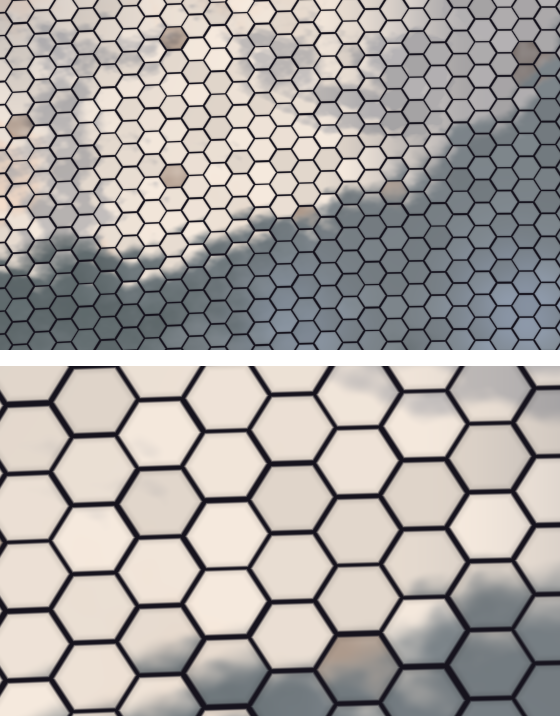
Top, the full canvas; bottom, a detail of the centre.
This pattern is drawn by a Shadertoy shader. Its source:

```glsl
const vec2 TILE_STEP = vec2(0.0629, 0.0656);   // column and row spacing, canvas heights
const vec2 GRID_ORIGIN = vec2(0.623, 0.537);
const vec2 ROW_BEND = vec2(0.06, -0.018);      // slope and curvature of the rows
const float GAP = 0.036;                       // half joint width, in row spacings
const float JITTER = 0.026;
const float SOFTNESS = 0.022;
const float TILE_TILT = 0.075;                 // how far each tile shifts its reflection
const float BULGE = 0.8;
const float STAINED_SHARE = 0.05;

const vec3 JOINT = vec3(0.085, 0.075, 0.115);
const vec3 CREAM = vec3(0.92, 0.875, 0.83);
const vec3 PEACH = vec3(0.93, 0.82, 0.74);
const vec3 PEARL = vec3(0.68, 0.67, 0.675);
const vec3 SLATE = vec3(0.47, 0.50, 0.52);
const vec3 DEEP_SLATE = vec3(0.37, 0.41, 0.42);
const vec3 SKY_BLUE = vec3(0.58, 0.63, 0.71);
const vec3 STAIN = vec3(0.74, 0.69, 0.66);

float hash(vec2 p) {
    return fract(sin(dot(p, vec2(127.1, 311.7))) * 43758.5453);
}

vec2 hash2(vec2 p) {
    return vec2(hash(p), hash(p + 19.7));
}

float noise(vec2 p) {
    vec2 i = floor(p), f = fract(p);
    f = f * f * (3.0 - 2.0 * f);
    return mix(mix(hash(i), hash(i + vec2(1, 0)), f.x),
               mix(hash(i + vec2(0, 1)), hash(i + vec2(1, 1)), f.x), f.y);
}

float fbm(vec2 p) {
    float sum = 0.0, amp = 0.53;
    for (int i = 0; i < 4; i++) {
        sum += amp * noise(p);
        p = mat2(1.6, 1.2, -1.2, 1.6) * p + 7.3;
        amp *= 0.5;
    }
    return sum;
}

// Centre of the nearest cell in a flat-topped hexagon lattice of unit row spacing
vec2 hexCentre(vec2 q) {
    const vec2 period = vec2(1.7320508, 1.0);
    vec2 a = floor(q / period + 0.5) * period;
    vec2 b = (floor(q / period) + 0.5) * period;
    vec2 da = q - a, db = q - b;
    return dot(da, da) < dot(db, db) ? a : b;
}

float hexRadius(vec2 q) {
    q = abs(q);
    return max(q.y, 0.8660254 * q.x + 0.5 * q.y);
}

float patchAt(vec2 v, vec2 centre, float falloff) {
    vec2 d = v - centre;
    return exp(-falloff * dot(d, d));
}

// Overcast sky above a rising cloud edge; returns colour and lit amount
vec4 reflection(vec2 v) {
    float cloud = fbm(v * vec2(5.0, 7.0) + 3.1);
    float edge = 0.2 + 0.12 * v.x + 0.11 * v.x * v.x * v.x;
    float lit = smoothstep(-0.05, 0.08, v.y - edge + 0.25 * (cloud - 0.5));

    vec3 shade = mix(DEEP_SLATE, SLATE, smoothstep(0.1, 0.8, 0.45 * v.x + 0.8 * cloud - 0.1));
    float blue = patchAt(v, vec2(1.5, 0.1), 28.0) + 0.6 * patchAt(v, vec2(0.85, 0.07), 40.0);
    shade = mix(shade, SKY_BLUE, clamp(0.75 * blue, 0.0, 1.0));

    float warmth = smoothstep(0.5, 0.75, fbm(v * 4.0 + 11.0)) * smoothstep(1.0, 0.4, v.x);
    vec3 bright = mix(CREAM, PEACH, 0.7 * warmth);
    float dulled = smoothstep(0.9, 1.4, v.x) + 0.4 * patchAt(v, vec2(0.0, 1.0), 9.0)
                 + 0.75 * smoothstep(0.52, 0.3, cloud);
    bright = mix(bright, PEARL, clamp(dulled, 0.0, 1.0));
    return vec4(mix(shade, bright, lit), lit);
}

void mainImage(out vec4 fragColor, in vec2 fragCoord) {
    vec2 p = fragCoord / iResolution.y;

    // Bent lattice
    vec2 scale = vec2(0.8660254, 1.0) / TILE_STEP;
    float bend = p.x * (ROW_BEND.x + ROW_BEND.y * p.x);
    vec2 q = (p - GRID_ORIGIN - vec2(0.0, bend)) * scale;
    vec2 centre = hexCentre(q);
    vec2 offset = q - centre;
    vec2 local = offset + JITTER * (hash2(centre + 5.3) - 0.5);

    // Each tile reflects from its own angle
    vec2 tilt = TILE_TILT * (hash2(centre) - 0.5);
    vec4 mirror = reflection(p + BULGE * offset / scale + tilt);
    vec3 colour = mirror.rgb * (0.95 + 0.1 * hash(centre + 2.9));

    // Stains and shaded rims
    float radius = hexRadius(local);
    float stained = step(1.0 - STAINED_SHARE, hash(centre + 8.1)) * mirror.a;
    float smudge = 0.6 + 0.4 * noise(q * 2.5);
    colour *= mix(vec3(1.0), STAIN, stained * smudge);
    colour *= 1.0 - 0.1 * smoothstep(0.36, 0.48, radius);

    // Dark joints
    float blur = max(SOFTNESS, 0.75 * scale.y / iResolution.y);
    float tile = 1.0 - smoothstep(-blur, blur, radius - 0.5 + GAP);
    fragColor = vec4(mix(JOINT, colour, tile), 1.0);
}
```
